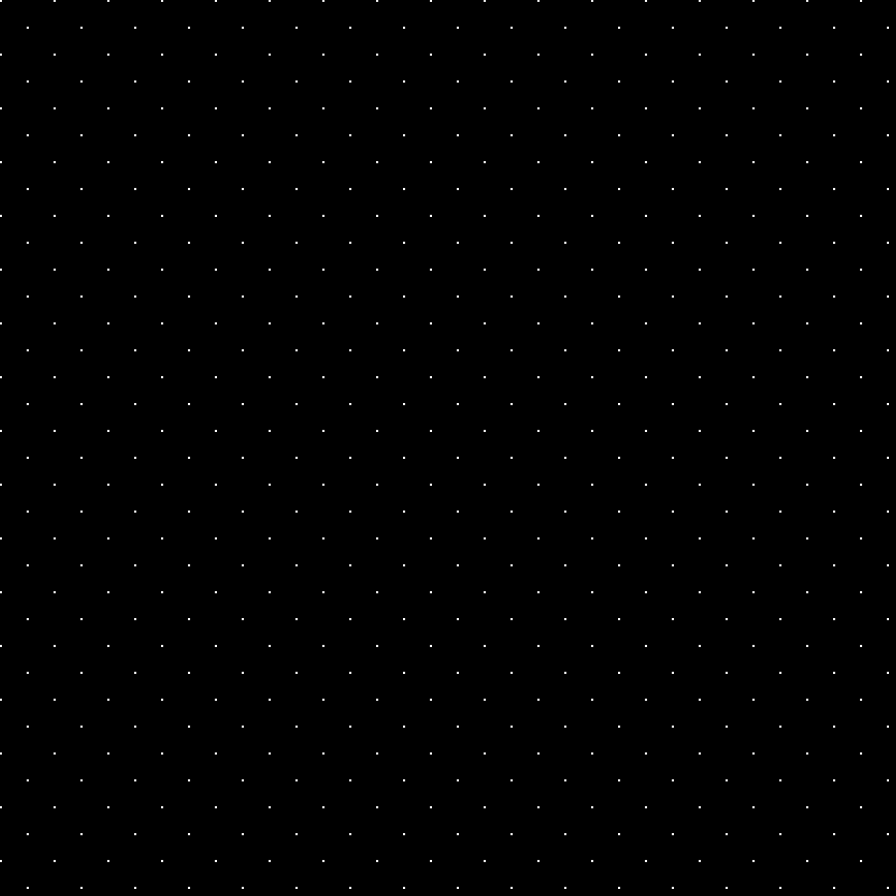
Write a Shadertoy shader that draws this pattern.

```glsl
// Antialiased coverage of a small square dot, offset measured in cells
float dotCoverage(vec2 offset, float pixel) {
    vec2 edge = clamp(0.5 + (vec2(0.02) - offset) / pixel, 0.0, 1.0);
    return edge.x * edge.y;
}

void mainImage(out vec4 fragColor, in vec2 fragCoord) {
    // Cell grid anchored at the upper left corner
    vec2 uv = fragCoord / iResolution.xy;
    vec2 cell = vec2(uv.x, 1.0 - uv.y) / 0.06;
    float pixel = 1.0 / (0.06 * iResolution.y);

    // Distance along each axis to the nearest cell corner
    vec2 cornerOffset = abs(fract(cell - 0.016 + 0.5) - 0.5);

    // Staggered lattice: one dot on each corner, one in each cell centre
    float dots = max(dotCoverage(cornerOffset, pixel),
                     dotCoverage(0.5 - cornerOffset, pixel));

    fragColor = vec4(vec3(dots), 1.0);
}
```
